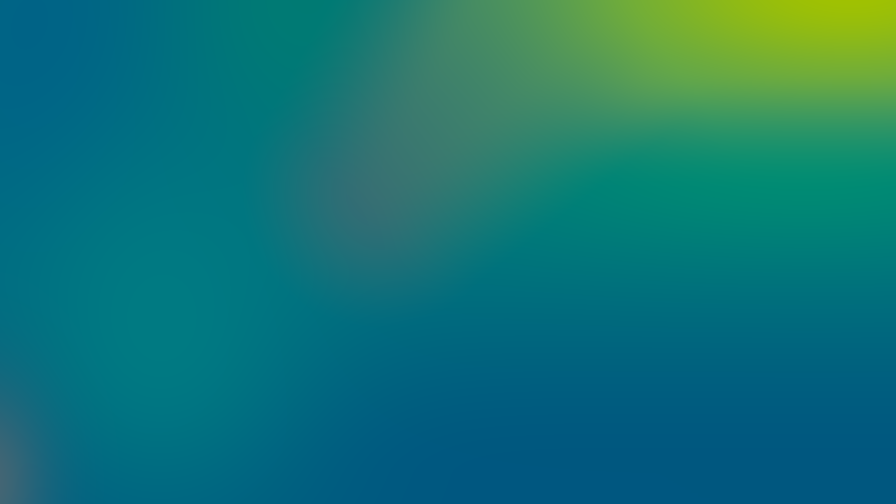
Write a Shadertoy shader that draws this background.

```glsl
// Soft mesh gradient: deep blue and teal with a grey-green plume and a lime corner glow.

#define PLUME_START vec2(0.75, 0.62)
#define PLUME_END vec2(1.20, 1.15)
#define PLUME_RADIUS 0.27
#define PLUME_SPREAD 0.14
#define PLUME_FADE 0.27
#define PLUME_OPACITY 0.88

const vec3 DEEP_BLUE = vec3(0.00, 0.34, 0.50);
const vec3 TEAL      = vec3(0.00, 0.44, 0.49);
const vec3 SEA_GREEN = vec3(0.00, 0.55, 0.45);
const vec3 BLUE      = vec3(0.00, 0.38, 0.53);
const vec3 PINE      = vec3(0.00, 0.48, 0.45);
const vec3 CYAN      = vec3(0.00, 0.48, 0.51);
const vec3 SLATE     = vec3(0.28, 0.40, 0.45);
const vec3 GREY      = vec3(0.24, 0.42, 0.45);
const vec3 LEAF      = vec3(0.31, 0.62, 0.38);
const vec3 LIME      = vec3(0.63, 0.76, 0.00);

// Elliptic Gaussian falloff, 1 at the centre
float glow(vec2 p, vec2 centre, vec2 radii) {
    vec2 d = (p - centre) / radii;
    return exp(-dot(d, d));
}

// Coverage of a capsule that widens towards its far end
float plume(vec2 p) {
    vec2 axis = PLUME_END - PLUME_START;
    vec2 rel = p - PLUME_START;
    float along = clamp(dot(rel, axis) / dot(axis, axis), 0.0, 1.0);
    float depth = PLUME_RADIUS + PLUME_SPREAD * along - length(rel - axis * along);
    float t = clamp(depth / PLUME_FADE, 0.0, 1.0);
    // Blend of a crisp and a soft rim
    return PLUME_OPACITY * mix(t * (2.0 - t), smoothstep(0.0, 1.0, t), 0.6);
}

void mainImage(out vec4 fragColor, in vec2 fragCoord) {
    // Canvas height is one unit; x is scaled to a 16:9 frame
    vec2 p = fragCoord / iResolution.xy * vec2(16.0 / 9.0, 1.0);

    // Cool backdrop
    vec3 color = mix(DEEP_BLUE, TEAL, smoothstep(0.06, 0.55, p.y));
    color = mix(color, SEA_GREEN, glow(p, vec2(1.60, 0.67), vec2(0.70, 0.18)));
    color = mix(color, BLUE, glow(p, vec2(0.10, 0.86), vec2(0.32, 0.50)));
    color = mix(color, PINE, glow(p, vec2(0.60, 1.00), vec2(0.25, 0.30)));
    color = mix(color, CYAN, glow(p, vec2(0.32, 0.36), vec2(0.32, 0.40)));
    color = mix(color, SLATE, glow(p, vec2(-0.03, 0.04), vec2(0.12, 0.19)));

    // Warm layer: grey to leaf green, then lime at the upper right
    float ramp = clamp(dot(p - vec2(0.74, 0.54), vec2(1.2, 0.85)), 0.0, 1.0);
    vec3 warm = mix(GREY, LEAF, ramp);
    warm = mix(warm, LIME, glow(p, vec2(1.69, 1.02), vec2(0.48, 0.18)));

    // The plume joins a band along the upper right edge
    float band = smoothstep(0.62, 0.86, p.y) * smoothstep(0.9, 1.3, p.x);
    float coverage = 1.0 - (1.0 - plume(p)) * (1.0 - band);

    fragColor = vec4(mix(color, warm, coverage), 1.0);
}
```
